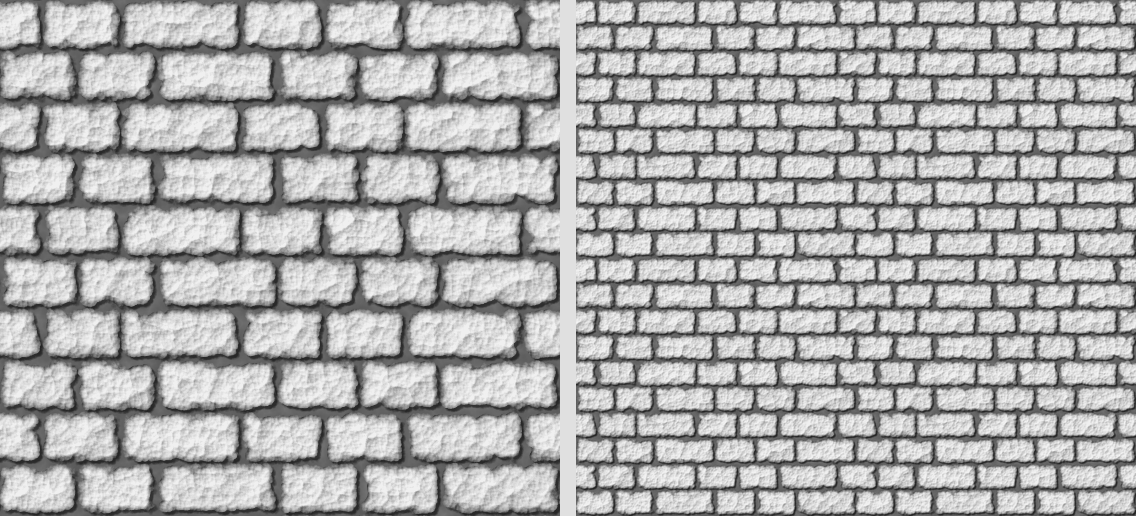
Left: one tile. Right: repeated 2 by 2.
Give the GLSL for this texture map, as a Shadertoy shader.

```glsl
// Tileable wall of rough grey stone bricks: ten courses of short and long blocks.
// Blocks are rounded-box distances chipped by wrapping cellular noise; the same
// noise is embossed from the upper left for the stone grain.

const float ROWS = 10.0;
const vec2 WALL = vec2(10.85, ROWS);           // canvas size in course heights
const vec2 TO_LIGHT = vec2(-0.7, 0.7);
const float JOINTS[6] = float[6](0.074, 0.215, 0.429, 0.576, 0.721, 0.933);
const float COURSE_SHIFT = 0.065;
const float HALF_GAP = 0.055;
const float CORNER = 0.13;
const float MORTAR = 0.375;
const float SHADOW = 0.16;
const float EDGE = 0.43;
const float FACE = 0.835;

vec2 hash2(vec2 p) {
    vec3 a = fract(p.xyx * vec3(0.1031, 0.1030, 0.0973));
    a += dot(a, a.yzx + 33.33);
    return fract((a.xx + a.yz) * a.zy);
}

// Squared distance to the nearest feature point, wrapping over 'cells'
float cellular(vec2 uv, vec2 cells) {
    vec2 p = uv * cells;
    vec2 base = floor(p);
    float nearest = 4.0;
    for (int y = -1; y <= 1; y++) {
        for (int x = -1; x <= 1; x++) {
            vec2 cell = base + vec2(x, y);
            vec2 delta = cell + hash2(mod(cell, cells) + cells) - p;
            nearest = min(nearest, dot(delta, delta));
        }
    }
    return nearest;
}

// Layered scoops, coarse to fine
float stoneHeight(vec2 uv) {
    vec2 cells = vec2(26.0, 24.0);
    float height = 0.0;
    float amount = 0.5;
    for (int i = 0; i < 4; i++) {
        height += amount * cellular(uv, cells);
        cells *= 2.0;
        amount *= 0.5;
    }
    return height;
}

float roundedBox(vec2 p, vec2 halfSize, float radius) {
    vec2 q = abs(p) - halfSize + radius;
    return length(max(q, 0.0)) + min(max(q.x, q.y), 0.0) - radius;
}

// x: distance to the chipped block in course heights, y: random value per block
vec2 brick(vec2 uv, float height) {
    float y = uv.y * ROWS - 0.035;
    float row = mod(floor(y), ROWS);
    float x = fract(uv.x - COURSE_SHIFT * (1.0 - mod(row, 2.0)));

    // Joints on either side, wrapping past the canvas edge
    float left = JOINTS[5] - 1.0;
    float right = JOINTS[0] + 1.0;
    float column = 5.0;
    for (int i = 0; i < 6; i++) {
        if (x >= JOINTS[i]) {
            left = JOINTS[i];
            column = float(i);
        } else {
            right = min(right, JOINTS[i]);
        }
    }

    vec2 random = hash2(vec2(column, row) + 17.0);
    vec2 p = vec2((x - 0.5 * (left + right)) * WALL.x, fract(y) - 0.5);
    vec2 halfSize = vec2(0.5 * (right - left) * WALL.x, 0.5) - HALF_GAP;
    p += (random - 0.5) * vec2(0.04, 0.02);
    float d = roundedBox(p, halfSize, CORNER + 0.05 * random.x);
    return vec2(d + (height - 0.2) * 0.3, random.y);
}

float emboss(vec2 uv, float reach) {
    vec2 offset = TO_LIGHT * reach / WALL;
    return stoneHeight(uv - offset) - stoneHeight(uv + offset);
}

float stoneTone(vec2 uv, float depth, float random) {
    float relief = emboss(uv, 0.022);
    float grain = 1.0 * max(relief, 0.0) + 1.6 * min(relief, 0.0);
    float tone = mix(EDGE, FACE, smoothstep(-0.01, 0.13, depth));
    tone += 0.04 * (random - 0.5) + 0.03 * smoothstep(0.1, 0.3, depth);
    return clamp(tone + grain, 0.15, 0.94);
}

// Mortar darkened where a block above or to the left blocks the light
float mortarTone(vec2 uv, float height) {
    vec2 shifted = uv + TO_LIGHT * 0.09 / WALL;
    float caster = brick(shifted, stoneHeight(shifted)).x;
    float shade = 1.0 - smoothstep(-0.05, 0.03, caster);
    return mix(MORTAR, SHADOW, shade) + 0.15 * (height - 0.2);
}

void mainImage(out vec4 fragColor, in vec2 fragCoord) {
    vec2 uv = fragCoord / iResolution.xy;
    float pixel = ROWS / iResolution.y;
    float height = stoneHeight(uv);
    vec2 block = brick(uv, height);

    float cover = 1.0 - smoothstep(-pixel, pixel, block.x);
    float tone = mix(mortarTone(uv, height), stoneTone(uv, -block.x, block.y), cover);
    fragColor = vec4(vec3(tone), 1.0);
}
```
